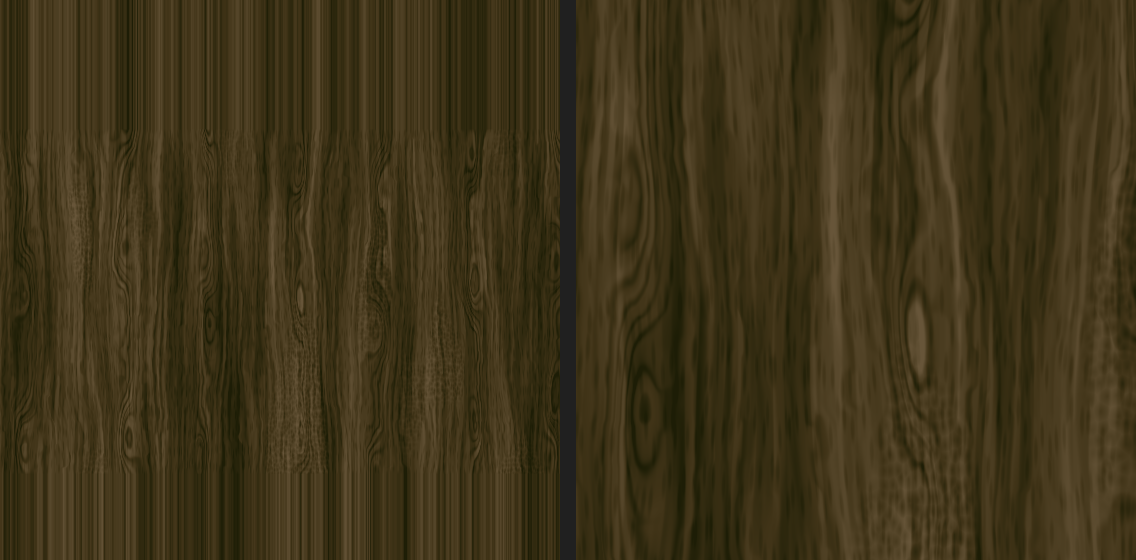
Left, the full canvas; right, a detail of the centre.
A three.js fragment shader for this texture:

```glsl
varying vec2 vUv;

const vec3 DARK = vec3(0.17, 0.15, 0.05);
const vec3 MID = vec3(0.25, 0.20, 0.09);
const vec3 LIGHT = vec3(0.33, 0.27, 0.16);

const float BOARD_BOTTOM = 0.153;   // below and above, edge colours smear
const float BOARD_TOP = 0.770;
const int HEARTS = 7;
const float HEART_SPACING = 0.155;
const float HEART_WIDTH = 0.014;
const float RING_DENSITY = 92.0;

const vec2 BROAD_SCALE = vec2(24.0, 1.6);
const vec2 STREAK_SCALE = vec2(0.8, 2.6);   // x counts rings
const vec2 GRAIN_SCALE = vec2(2.0, 6.0);    // x counts rings
const vec2 FIBRE_SCALE = vec2(250.0, 8.0);
const vec2 PORE_SCALE = vec2(210.0, 28.0);
const vec2 SPECKLE_SCALE = vec2(190.0, 120.0);
const vec2 PATCH_SCALE = vec2(17.0, 4.5);

const float BIAS = -0.09;
const float BROAD_AMOUNT = 0.74;
const float STREAK_AMOUNT = 0.56;
const float GRAIN_AMOUNT = 0.46;
const float FIBRE_AMOUNT = 0.62;
const float RING_AMOUNT = 0.42;
const float HEART_RING_AMOUNT = 1.15;
const float HEART_SHADE = 0.30;
const float PORE_AMOUNT = 0.50;
const float SPECKLE_AMOUNT = 1.20;

vec3 hash3(vec2 p) {
  vec3 q = fract(vec3(p.xyx) * vec3(0.1031, 0.1030, 0.0973));
  q += dot(q, q.yxz + 33.33);
  return fract((q.xxy + q.yzz) * q.zyx);
}

// Cellular noise: x is a blended cell tone in -1..1, y the nearest distance
vec2 cells(vec2 p) {
  vec2 base = floor(p);
  float tone = 0.0;
  float total = 0.0;
  float nearest = 4.0;
  for (int j = -1; j <= 1; j++) {
    for (int i = -1; i <= 1; i++) {
      vec2 cell = base + vec2(float(i), float(j));
      vec3 h = hash3(cell + 71.0);
      vec2 d = cell + 0.1 + 0.8 * h.xy - p;
      float d2 = dot(d, d);
      float weight = exp(-7.0 * d2);
      tone += weight * (2.0 * h.z - 1.0);
      total += weight;
      nearest = min(nearest, d2);
    }
  }
  return vec2(tone / total, sqrt(nearest));
}

// Slow sideways sway of the grain
float sway(vec2 p) {
  return 0.0050 * sin(7.0 * p.y + 19.0 * p.x)
       + 0.0022 * sin(17.0 * p.y - 41.0 * p.x + 1.0)
       + 0.0010 * sin(39.0 * p.y + 83.0 * p.x + 2.0);
}

// Ring count in x, closeness to a heart column in y
vec2 growth(vec2 p) {
  float rings = RING_DENSITY * p.x;
  float heart = 0.0;
  for (int i = 0; i < HEARTS; i++) {
    float n = float(i);
    vec3 h = hash3(vec2(n, 5.0));
    float centre = (n + 0.4 + 0.3 * (h.x - 0.5)) * HEART_SPACING;
    float width = HEART_WIDTH * (0.7 + 0.6 * h.y);
    float d = (p.x - centre) / width;
    float bump = exp(-d * d);
    float rise = 2.3 * sin((11.0 + 6.0 * h.z) * p.y + 6.3 * h.y)
               + 1.0 * sin((33.0 + 9.0 * h.x) * p.y + 6.3 * h.z);
    rings += bump * rise;
    heart += bump;
  }
  return vec2(rings, min(heart, 1.0));
}

void main() {
  vec2 p = vec2(vUv.x, clamp(vUv.y, BOARD_BOTTOM, BOARD_TOP));
  p.x += sway(p);

  // Growth rings, arching in the hearts
  vec2 grown = growth(p);
  float heart = grown.y;
  float rings = grown.x + 1.1 * cells(p * vec2(15.0, 4.0)).x
              + 0.22 * cells(p * vec2(75.0, 48.0) + 9.0).x;
  float line = pow(0.5 + 0.5 * sin(6.2832 * rings), 2.5);

  // Tones along the grain
  vec2 along = vec2(rings, p.y);
  float tone = BIAS + BROAD_AMOUNT * cells(p * BROAD_SCALE + 17.0).x;
  tone += STREAK_AMOUNT * cells(along * STREAK_SCALE + 31.0).x;
  tone += GRAIN_AMOUNT * cells(along * GRAIN_SCALE + 87.0).x;
  tone += FIBRE_AMOUNT * cells(p * FIBRE_SCALE + 43.0).x;
  tone += mix(RING_AMOUNT, HEART_RING_AMOUNT, heart) * (0.34 - line);
  tone -= HEART_SHADE * (heart - 0.25);

  // Pores and patches of curly speckle
  float pore = smoothstep(0.35, 0.08, cells(p * PORE_SCALE + 57.0).y);
  tone -= PORE_AMOUNT * (pore - 0.15);
  float curly = smoothstep(0.45, 0.85, cells(p * PATCH_SCALE + 3.0).x);
  float speckle = cells(p * SPECKLE_SCALE + 23.0).y;
  tone += SPECKLE_AMOUNT * curly * (speckle - 0.42);

  vec3 span = tone > 0.0 ? LIGHT - MID : MID - DARK;
  gl_FragColor = vec4(MID + clamp(tone, -1.7, 1.9) * span, 1.0);
}
```
